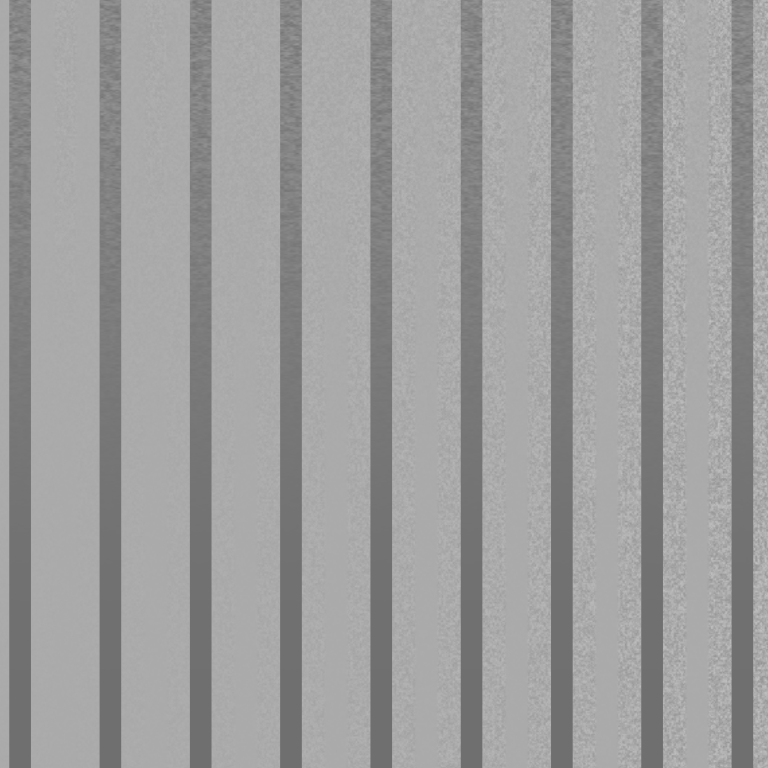
This pattern is drawn by a three.js fragment shader. Its source:

```glsl
varying vec2 vUv;

const float PERIOD = 0.11756;
const float FIRST_BAR = 0.0121;
const float BAR_WIDTH = 0.0282;
const float EDGE = 0.0008;

const vec3 PANEL = vec3(0.668);
const vec3 BAR_LOW = vec3(0.437);
const vec3 BAR_HIGH = vec3(0.525);

float hash(vec2 p) {
  vec3 q = fract(vec3(p.xyx) * 0.1031);
  q += dot(q, q.yzx + 33.33);
  return fract((q.x + q.y) * q.z);
}

float valueNoise(vec2 p) {
  vec2 cell = floor(p);
  vec2 f = fract(p);
  f = f * f * (3.0 - 2.0 * f);
  float low = mix(hash(cell), hash(cell + vec2(1.0, 0.0)), f.x);
  float high = mix(hash(cell + vec2(0.0, 1.0)), hash(cell + vec2(1.0)), f.x);
  return mix(low, high, f.y);
}

// Two octaves of signed noise, roughly -0.5 to 0.5
float grain(vec2 uv, vec2 cells) {
  return mix(valueNoise(uv * cells), valueNoise(uv * cells * 1.73 + 41.0), 0.4) - 0.5;
}

// Soft-edged interval from start to end
float band(float x, float start, float end, float soft) {
  return smoothstep(start - soft, start + soft, x)
       * (1.0 - smoothstep(end - soft, end + soft, x));
}

// Sides grow rougher to the right, the centre strip towards the top
vec3 panelColour(vec2 uv, float offset) {
  float gap = PERIOD - BAR_WIDTH;
  float along = (offset - BAR_WIDTH) / gap;
  float centre = band(along, 0.34, 0.66, 0.03);
  float sideWear = 0.012 + 0.19 * pow(uv.x, 1.5);
  float centreWear = 0.008 + 0.055 * smoothstep(0.35, 1.0, uv.y);
  float wear = mix(sideWear, centreWear, centre);
  return PANEL + wear * grain(uv, vec2(330.0));
}

// Bars fade lighter and gain horizontal streaks towards the top
vec3 barColour(vec2 uv) {
  float rise = smoothstep(0.1, 1.0, uv.y);
  float streaks = grain(uv + 7.0, vec2(150.0, 330.0));
  return mix(BAR_LOW, BAR_HIGH, rise) + 0.15 * rise * rise * streaks;
}

void main() {
  // Centre each repeat on its bar so both edges blend cleanly
  float shifted = vUv.x - FIRST_BAR;
  float offset = mod(shifted, PERIOD);
  float fromBar = abs(mod(shifted - 0.5 * BAR_WIDTH + 0.5 * PERIOD, PERIOD) - 0.5 * PERIOD);
  float bar = 1.0 - smoothstep(-EDGE, EDGE, fromBar - 0.5 * BAR_WIDTH);

  vec3 colour = mix(panelColour(vUv, offset), barColour(vUv), bar);
  gl_FragColor = vec4(colour, 1.0);
}
```
